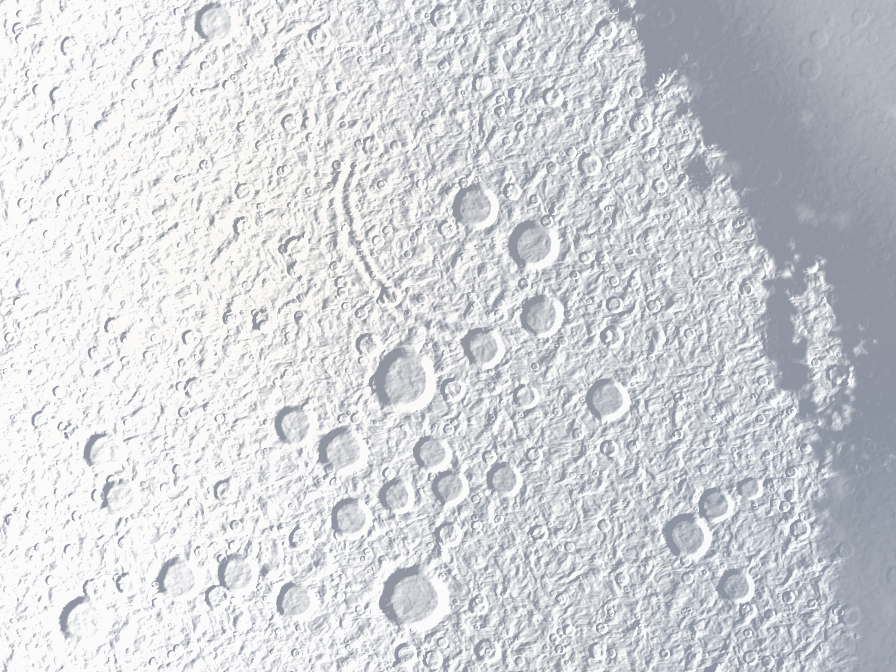
A Shadertoy shader for this texture:

```glsl
// A cratered highland under low light from the left, meeting a smooth grey plain.
// A height field of ridged gradient noise, crater bowls and a curved scarp is
// shaded by its slope toward the light, then blended into the plain.

// Main basins: centre and radius, in canvas heights.
const vec3 basins[16] = vec3[16](
    vec3(.602, .434, .049), vec3(.616, .109, .052), vec3(.793, .635, .039),
    vec3(.707, .693, .035), vec3(.806, .530, .033), vec3(.717, .484, .032),
    vec3(.509, .328, .038), vec3(.439, .366, .033), vec3(.903, .406, .033),
    vec3(1.094, .128, .028), vec3(.179, .260, .031), vec3(.125, .076, .040),
    vec3(.156, .328, .033), vec3(.321, .965, .034), vec3(.642, .325, .030),
    vec3(.521, .229, .032));

vec2 hash2(vec2 p) {
    vec3 q = fract(p.xyx * vec3(.1031, .1030, .0973));
    q += dot(q, q.yzx + 33.33);
    return fract((q.xx + q.yz) * q.zy);
}

float cornerSlope(vec2 cell, vec2 offset) {
    float angle = 6.2832 * hash2(cell).x;
    return dot(vec2(cos(angle), sin(angle)), offset);
}

float gradientNoise(vec2 p) {
    vec2 i = floor(p), f = fract(p), e = vec2(1, 0);
    vec2 u = f * f * f * (f * (f * 6. - 15.) + 10.);
    return mix(mix(cornerSlope(i, f), cornerSlope(i + e, f - e), u.x),
               mix(cornerSlope(i + e.yx, f - e.yx), cornerSlope(i + 1., f - 1.), u.x), u.y);
}

// Height in x, floor coverage in y.
vec2 crater(vec2 offset, float radius) {
    float d = length(offset) / radius;
    float wall = smoothstep(.64, 1., d);
    float rim = .06 * exp(-20. * (d - 1.) * (d - 1.));
    return vec2(radius * (.40 * (wall - 1.) + rim), 1. - wall);
}

// One random crater in some of the cells of a grid.
float scatteredCraters(vec2 p, float density) {
    vec2 q = p * density;
    float h = 0.;
    for (int k = 0; k < 9; k++) {
        vec2 id = floor(q) + vec2(k % 3, k / 3) - 1.;
        vec2 kind = hash2(id + density * 3.7);
        if (kind.x < .42) h += crater(q - id - .1 - .8 * hash2(id + 51.3), .1 + .16 * kind.y).x;
    }
    return h / density;
}

// Parallel ridges along an arc, from -1 to 1.
float scarp(vec2 p) {
    vec2 arm = p - vec2(.70, .70);
    float away = length(arm) - .19 + .012 * gradientNoise(p * 18.);
    float sweep = smoothstep(.5, .74, dot(normalize(arm + 1e-5), vec2(-.85, -.53)));
    return sweep * cos(away * 260.) * exp(-away * away * 2000.);
}

vec2 relief(vec2 p) {
    vec2 warp = vec2(gradientNoise(p * 24.), gradientNoise(p * 24. + 9.));
    // Basins with slightly uneven rims, then three short curved chains
    vec2 bowl = vec2(0), b = p + .005 * warp;
    for (int i = 0; i < 16; i++) bowl += crater(b - basins[i].xy, basins[i].z);
    for (float n = 0.; n < 3.; n++) {
        bowl += crater(b - vec2(.590 + .08 * n, .262 + .012 * n), .028);
        bowl += crater(b - vec2(.266 + .087 * n, .137 + .034 * n - .025 * n * n), .035 - .002 * n);
        bowl += crater(b - vec2(1.116 - .057 * n + .005 * n * n, .274 - .012 * n * (1. + n)), .018 + .009 * n);
    }
    float open = 1. - clamp(bowl.y, 0., 1.);
    // Wrinkled ground
    float ground = 0., f = 36.;
    vec2 q = mat2(.85, .42, -.52, .91) * (p + .009 * warp);
    for (int i = 0; i < 4; i++) {
        float n = gradientNoise(q * f + float(i) * 17.);
        ground -= (.24 * abs(n) + .14 * n) / f;
        f *= 1.65;
    }
    float pits = scatteredCraters(p, 13.) + scatteredCraters(p, 25.) + .7 * scatteredCraters(p, 46.);
    return vec2(bowl.x + ground * mix(.45, 1., open) + (pits + .0035 * scarp(p)) * open, bowl.y);
}

// Signed distance inland from the shore.
float inland(vec2 p) {
    float bay = (p.y - .47) / .08;
    return 1.25 - .30 * p.y * p.y - .045 * exp(-bay * bay) - p.x;
}

// 1 on the highland, 0 on the plain.
float highland(vec2 p) {
    float ragged = .04 * gradientNoise(p * 11.) + .04 * gradientNoise(p * 29.) + .025 * gradientNoise(p * 70.);
    vec2 t = mat2(.95, -.31, .31, .95) * (p - vec2(1.225, .48));
    float tongue = .025 * (1. - length(t / vec2(.028, .09)));
    float blur = mix(.03, .013, smoothstep(0., .4, p.y));
    return smoothstep(-blur, blur, max(inland(p), tongue) + ragged);
}

void mainImage(out vec4 fragColor, in vec2 fragCoord) {
    vec2 p = fragCoord / iResolution.y;
    float land = highland(p), coast = inland(p);
    float low = smoothstep(.45, .1, p.y), east = smoothstep(.75, 1.2, p.x);
    // Slope toward the light, with deepened shadows
    vec2 here = relief(p);
    float lit = (here.x - relief(p + vec2(-.93, .37) * .0025).x) / .0025;
    lit *= lit < 0. ? 1.15 : 1.;
    // Highland: overexposed on the left, greyer to the right, shaded by the upper shore
    float tone = 1.04 - .23 * smoothstep(0., .9, p.x) - .07 * here.y - .03 * low * east;
    tone += .03 * gradientNoise(p * 5.) - .10 * scarp(p);
    tone -= .5 * smoothstep(.05, .4, gradientNoise(p * 17.)) * smoothstep(.09, .02, coast) * smoothstep(.6, .75, p.y);
    // Plain: dark near the shore, paler at the far corner and below
    float plain = .575 + .13 * smoothstep(.06, .30, -coast) * smoothstep(.5, .9, p.y) + .08 * low;
    plain += .02 * gradientNoise(p * 9.) + .015 * gradientNoise(p * 130.);
    plain += .13 * smoothstep(.28, .6, gradientNoise(p * 14. + 4.));
    tone = mix(plain, tone, land) + .36 * lit * mix(.08, 1., land);
    vec3 color = mix(vec3(.57, .59, .635), vec3(.983), clamp((tone - .58) / .40, 0., 1.));
    // Faint warm dust upper left of centre, cool cast to the lower right
    color -= vec3(0, .007, .022) * exp(-14. * dot(p - vec2(.44, .66), p - vec2(.44, .66)));
    color -= vec3(.018, .008, 0) * east * smoothstep(.7, .2, p.y);
    fragColor = vec4(color, 1);
}
```
